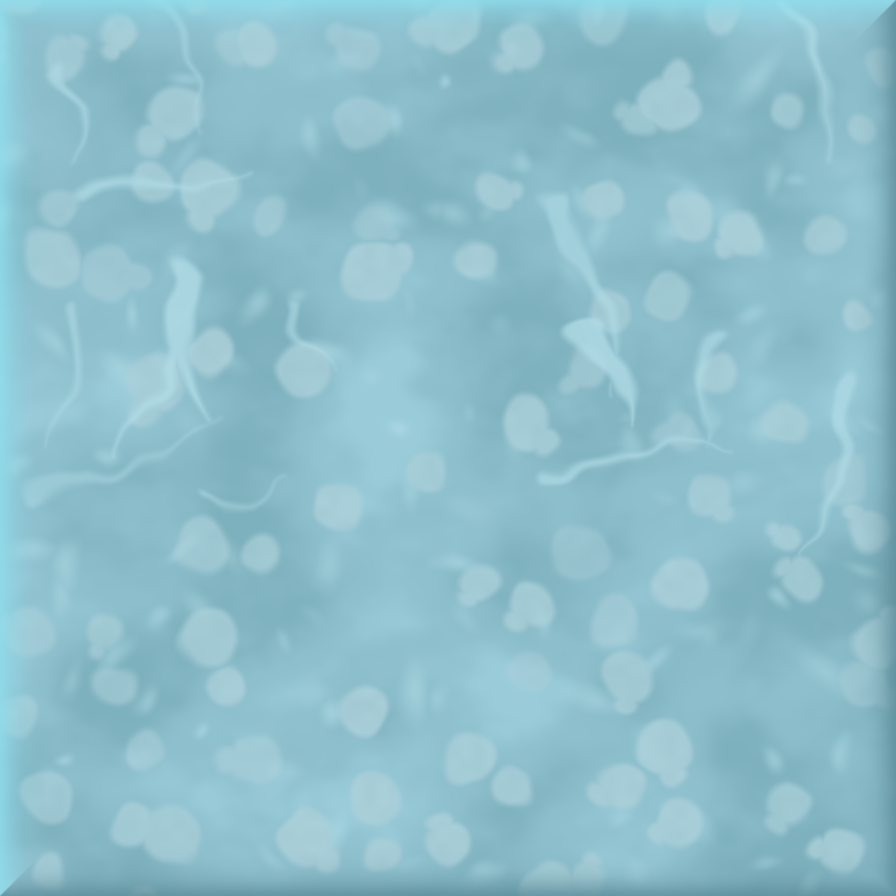
Give the GLSL for this texture, as a Shadertoy shader.

```glsl
// Soft pale discs, flecks and wispy streaks floating in mottled blue water,
// framed by a bevelled rim. Discs and flecks come from jittered grids, streaks
// from a loop of bent tapered capsules, and the mottling from value noise.
#define WATER vec3(0.555, 0.748, 0.802)
#define DEEP vec3(0.495, 0.695, 0.745)
#define DISC vec3(0.665, 0.812, 0.848)
#define WISP vec3(0.695, 0.865, 0.905)
#define RIM_LIGHT vec3(0.56, 0.87, 0.93)
#define RIM_DARK vec3(0.36, 0.55, 0.60)
#define DISC_GRID 11.0
#define FLECK_GRID 17.0
#define STREAKS 15
#define SOFTNESS 0.0055
#define RIM_WIDTH 0.019

vec4 hash4(vec2 p) {
    vec4 q = fract(p.xyxy * vec4(0.1031, 0.1030, 0.0973, 0.1099));
    q += dot(q, q.wzxy + 33.33);
    return fract((q.xxyz + q.yzzw) * q.zywx);
}

float noise(vec2 p) {
    vec2 i = floor(p), f = fract(p);
    f = f * f * (3.0 - 2.0 * f);
    float low = mix(hash4(i).x, hash4(i + vec2(1, 0)).x, f.x);
    float high = mix(hash4(i + vec2(0, 1)).x, hash4(i + vec2(1, 1)).x, f.x);
    return mix(low, high, f.y);
}

float fbm(vec2 p) {
    float sum = 0.0, amp = 0.5;
    for (int i = 0; i < 4; i++) {
        sum += amp * noise(p);
        p = mat2(1.6, 1.2, -1.2, 1.6) * p + 7.3;
        amp *= 0.5;
    }
    return sum / 0.9375;
}

mat2 rotate(float a) {
    return mat2(cos(a), sin(a), -sin(a), cos(a));
}

float cover(float d) {
    return 1.0 - smoothstep(-SOFTNESS, SOFTNESS, d);
}

// Round blobs, some with a smaller lobe hanging off one side
float discs(vec2 p) {
    vec2 cell = floor(p * DISC_GRID);
    float mask = 0.0;
    for (int y = -1; y <= 1; y++)
    for (int x = -1; x <= 1; x++) {
        vec2 id = cell + vec2(x, y);
        vec4 h = hash4(id + 41.0), k = hash4(id + 173.0);
        if (k.x > 0.70) continue;
        vec2 q = p - (id + 0.1 + 0.8 * h.xy) / DISC_GRID;
        float radius = mix(0.016, 0.037, h.z * h.z * 0.6 + h.w * 0.4);
        float d = length(q) - radius;
        if (k.y > 0.6) {
            vec2 lobe = rotate(6.283 * k.z) * vec2(radius * 1.05, 0.0);
            d = min(d, length(q - lobe) - radius * 0.5);
        }
        mask = max(mask, cover(d) * mix(0.45, 1.0, sqrt(k.w)));
    }
    return mask;
}

// Small faint smears, brighter where they cluster
float flecks(vec2 p) {
    vec2 cell = floor(p * FLECK_GRID);
    float mask = 0.0;
    for (int y = -1; y <= 1; y++)
    for (int x = -1; x <= 1; x++) {
        vec2 id = cell + vec2(x, y);
        vec4 h = hash4(id + 311.0), k = hash4(id + 523.0);
        vec2 q = rotate(6.283 * h.z) * (p - (id + h.xy) / FLECK_GRID);
        q.x /= mix(1.0, 2.6, k.x);
        float blob = 1.0 - smoothstep(0.0, mix(0.010, 0.022, h.w), length(q));
        mask = max(mask, blob * step(k.y, 0.5) * k.z);
    }
    return mask;
}

// Bent, tapered strands gathered towards the upper left
float streaks(vec2 p) {
    float mask = 0.0;
    for (int i = 0; i < STREAKS; i++) {
        vec4 h = hash4(vec2(i, 67)), k = hash4(vec2(i, 131));
        vec2 center = vec2(0.06 + 0.88 * pow(h.x, 1.5), 0.40 + 0.54 * h.y);
        float angle = mix(1.2, 2.2, h.z) + step(0.68, k.w) * 1.45;
        vec2 q = rotate(-angle) * (p - center);
        float halfLength = mix(0.035, 0.125, k.x);
        float along = clamp(q.x / halfLength, -1.0, 1.0);
        q.y += 0.012 * sin(along * 2.5 + 6.283 * k.y);
        float width = mix(0.004, 0.016, k.z * k.z) * (0.65 + 0.6 * along);
        float d = length(vec2(q.x - along * halfLength, q.y)) - width;
        mask = max(mask, cover(d) * mix(0.5, 0.95, h.w));
    }
    return mask;
}

// Lit left and top sides, shaded right and bottom sides, mitred corners
vec3 bevel(vec3 color, vec2 uv) {
    float lit = min(uv.x, 1.0 - uv.y), shaded = min(1.0 - uv.x, uv.y);
    float side = smoothstep(-0.002, 0.002, shaded - lit);
    float fade = exp(-pow(min(lit, shaded) / RIM_WIDTH, 1.4));
    return mix(color, mix(RIM_DARK, RIM_LIGHT, side), fade * 0.8);
}

void mainImage(out vec4 fragColor, in vec2 fragCoord) {
    vec2 uv = fragCoord / iResolution.xy;
    vec2 warp = vec2(noise(uv * 32.0), noise(uv * 32.0 + 50.0)) - 0.5;
    vec2 p = uv + 0.011 * warp;

    // Mottled water
    float mottle = fbm(uv * vec2(7.0, 9.0) + 3.0);
    vec3 color = mix(DEEP, WATER, smoothstep(0.24, 0.58, mottle));
    color += 0.05 * smoothstep(0.55, 0.85, mottle);

    // Floating matter
    float grain = noise(uv * 75.0) - 0.5;
    color = mix(color, WISP, 0.55 * flecks(p));
    color = mix(color, DISC + 0.02 * grain, 0.9 * discs(p));
    color = mix(color, WISP, 0.85 * streaks(uv + 0.018 * warp));

    fragColor = vec4(bevel(color, uv), 1.0);
}
```
